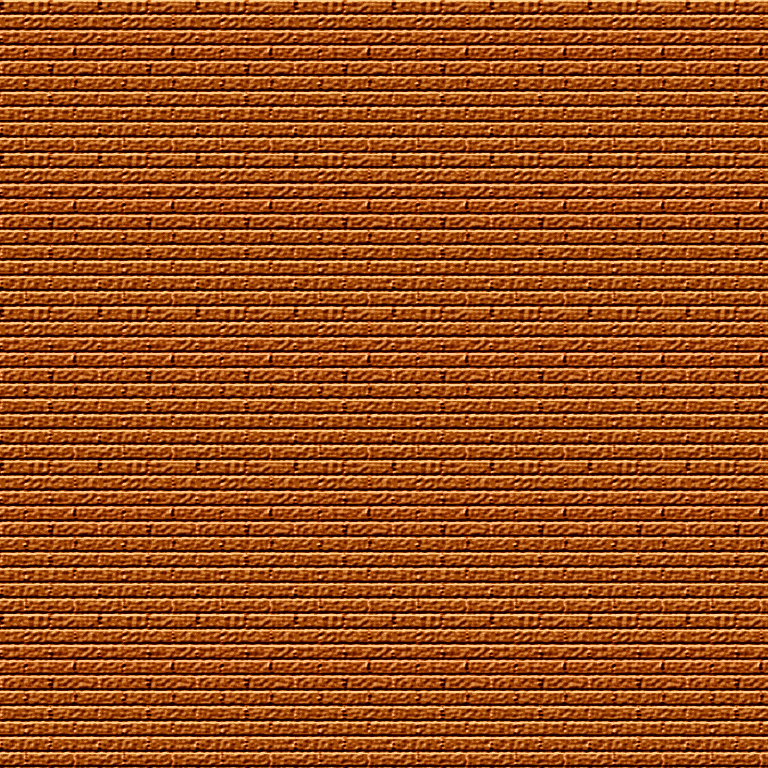
A WebGL 2 fragment shader for this pattern:

```glsl
#version 300 es
precision highp float;
// Fifty thin courses of rough brown brick, embossed and lit from above.
// Each course has a cream upper edge and a black lower edge; gradient noise
// gives the grain, which repeats every two bricks across and ten courses down.

uniform vec2 u_resolution;
out vec4 fragColor;

// Unit gradient at a lattice point, wrapped to the repeating tile
vec2 gradientAt(vec2 cell) {
  cell = mod(cell, vec2(20.0, 40.0));
  vec3 q = fract(cell.xyx * vec3(0.1031, 0.1130, 0.0973));
  q += dot(q, q.yzx + 33.33);
  float angle = 6.28318 * fract((q.x + q.y) * q.z);
  return vec2(cos(angle), sin(angle));
}

float gradientNoise(vec2 p) {
  vec2 i = floor(p), f = p - i;
  vec2 w = f * f * f * (f * (f * 6.0 - 15.0) + 10.0);
  float a = dot(gradientAt(i), f);
  float b = dot(gradientAt(i + vec2(1, 0)), f - vec2(1, 0));
  float c = dot(gradientAt(i + vec2(0, 1)), f - vec2(0, 1));
  float d = dot(gradientAt(i + vec2(1, 1)), f - vec2(1, 1));
  return mix(mix(a, b, w.x), mix(c, d, w.x), w.y);
}

// Soft ridge of the given half width
float ridge(float x, float halfWidth) {
  x /= halfWidth;
  return exp(-x * x);
}

// Relief from -1 (shadow) to 1 (highlight) as a scorched brown ramp
vec3 brickRamp(float s) {
  vec3 c = mix(vec3(0.09, 0.0, 0.0), vec3(0.30, 0.05, 0.0), smoothstep(-0.95, -0.6, s));
  c = mix(c, vec3(0.50, 0.16, 0.01), smoothstep(-0.6, -0.28, s));
  c = mix(c, vec3(0.64, 0.29, 0.03), smoothstep(-0.24, -0.08, s));
  c = mix(c, vec3(0.83, 0.51, 0.22), smoothstep(0.1, 0.36, s));
  return mix(c, vec3(1.0, 0.83, 0.56), smoothstep(0.45, 0.85, s));
}

void main() {
  vec2 uv = gl_FragCoord.xy / u_resolution;

  // Brick units: x in brick widths, y in courses counted downward
  vec2 p = vec2(uv.x * 15.67 - 0.524, (1.0 - uv.y) * 50.0 - 1.0);
  float course = floor(p.y + 0.08);
  float v = fract(p.y + 0.5) - 0.5;

  // Embossed grain: height here minus height a little up and to the left
  vec2 g = p * vec2(10.0, 4.0);
  float height = gradientNoise(g);
  float grain = height - gradientNoise(g - vec2(0.28, 0.42));

  // Ragged upright joints, shifted half a brick in alternate courses
  float along = p.x + 0.5 * mod(course, 2.0) + 0.05 * height;
  float joint = ridge(fract(along + 0.5) - 0.5, 0.035);

  // Bed edges: shadow above, highlight below, both chipped by the grain
  float edge = v + 0.025 * height;
  float highlight = ridge(edge - 0.045, 0.075);
  float shadow = ridge(edge + 0.125, 0.085);
  float bed = max(highlight, shadow);

  float relief = grain * 1.1 * (1.0 - 0.6 * bed);
  relief += 1.1 * highlight * (1.0 - 0.5 * joint) - 1.15 * shadow * (1.0 - 0.25 * joint);
  relief += joint * (1.0 - bed) * (1.8 * grain - 0.16);

  // Redder tone at the joints and around every tenth course
  float tenth = pow(0.5 + 0.5 * cos(0.62832 * (course - 2.0)), 4.0);
  float redness = 0.35 * joint + 0.3 * tenth * (0.35 + 0.65 * highlight);
  vec3 color = brickRamp(relief);
  color *= mix(vec3(1.0), vec3(1.08, 0.78, 0.85), redness);

  fragColor = vec4(color, 1.0);
}
```
